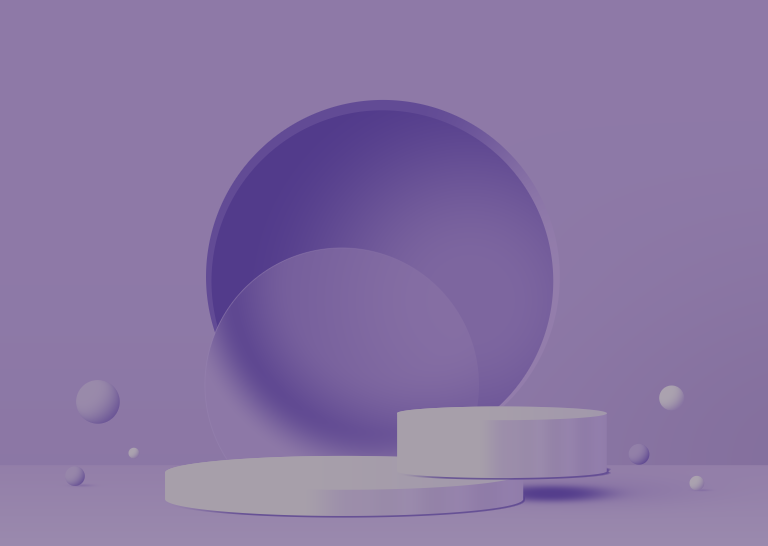
Give the GLSL for this background, as a Shadertoy shader.

```glsl
// Draws a violet studio stage: round wall niche, frosted disc, two podiums and small spheres.
#define HORIZON 0.148
#define NICHE vec3(-0.002, 0.493, 0.324)
#define NICHE_BACK vec3(-0.003, 0.485, 0.313)
#define GLASS vec3(-0.077, 0.295, 0.251)
#define LIGHT_SPOT vec2(0.157, 0.450)
#define DEEP vec3(0.320, 0.230, 0.545)
#define MID vec3(0.490, 0.400, 0.625)
#define LILAC vec3(0.555, 0.475, 0.655)
#define PALE vec3(0.655, 0.625, 0.668)

// Spheres: centre, radius, brightness
const vec4 SPHERES[6] = vec4[6](
    vec4(-0.524, 0.264, 0.0400, 0.38), vec4(-0.566, 0.128, 0.0180, 0.30),
    vec4(-0.458, 0.170, 0.0100, 0.95), vec4( 0.527, 0.271, 0.0230, 0.95),
    vec4( 0.467, 0.168, 0.0190, 0.15), vec4( 0.573, 0.115, 0.0135, 0.95));

float fill(float d) { return clamp(0.5 - d * iResolution.y, 0.0, 1.0); }

float circle(vec2 p, vec3 c) { return length(p - c.xy) - c.z; }

float ellipse(vec2 p, vec2 r) {
    p += 1e-5;
    float k = length(p / r);
    return k * (k - 1.0) / length(p / (r * r));
}

float box(vec2 p, vec2 halfSize) {
    vec2 q = abs(p) - halfSize;
    return length(max(q, 0.0)) + min(max(q.x, q.y), 0.0);
}

// Wall and floor
vec3 room(vec2 p) {
    vec3 wall = LILAC - 0.03 * smoothstep(0.1, 0.8, p.x) * smoothstep(0.8, 0.2, p.y);
    wall -= 0.008 * smoothstep(0.5, 0.15, p.y);
    vec3 ground = mix(vec3(0.605, 0.540, 0.680), vec3(0.575, 0.495, 0.660), p.y / HORIZON);
    return mix(wall, ground, fill(p.y - HORIZON));
}

vec3 nicheShade(vec2 p) {
    return mix(MID, DEEP, smoothstep(0.06, 0.43, length(p - LIGHT_SPOT)));
}

vec3 drawNiche(vec3 col, vec2 p) {
    vec2 dir = normalize(p - NICHE.xy + 1e-5);
    float lit = smoothstep(-0.2, 0.9, dot(dir, vec2(0.9, -0.4)));
    vec3 rim = mix(vec3(0.385, 0.295, 0.585), vec3(0.575, 0.490, 0.670), lit);
    col = mix(col, rim, fill(circle(p, NICHE)));
    return mix(col, nicheShade(p), fill(circle(p, NICHE_BACK)));
}

// Frosted disc blurs the niche edge behind it
vec3 drawGlass(vec3 col, vec2 p) {
    float d = circle(p, GLASS), edge = circle(p, NICHE_BACK);
    float blurred = 1.0 - smoothstep(-0.045, 0.055, edge);
    vec3 behind = mix(LILAC, nicheShade(p), blurred);
    float frost = 0.15 + 0.45 * smoothstep(0.0, 0.15, -edge);
    vec3 glass = mix(behind, vec3(0.540, 0.450, 0.650), frost);
    float above = step(HORIZON, p.y);
    col = mix(col, glass, fill(d) * above);
    float shine = smoothstep(0.25, -0.22, p.x - GLASS.x);
    float line = fill(abs(d) - 0.0008) * above;
    return mix(col, LILAC + 0.03, line * shine * 0.6);
}

// Cylinder seen from slightly above; r holds the radii of its cap
vec3 drawPodium(vec3 col, vec2 p, vec2 top, vec2 r, float height) {
    vec2 q = p - top;
    float cap = ellipse(q, r);
    float base = ellipse(q + vec2(0.0, height), r);
    float body = box(q + vec2(0.0, height * 0.5), vec2(r.x, height * 0.5));
    float across = q.x / r.x;
    col = mix(col, DEEP, fill(base - 0.003) * smoothstep(-1.0, -0.5, across) * 0.7);
    float turn = 0.5 * smoothstep(-0.25, 0.05, across) + 0.5 * smoothstep(0.0, 1.0, across);
    vec3 side = mix(PALE, LILAC + 0.01, turn);
    side += 0.008 * sin(across * 22.0) * smoothstep(0.0, 0.4, across);
    col = mix(col, side, fill(min(min(cap, base), body)));
    vec3 face = mix(PALE, vec3(0.625, 0.580, 0.670), smoothstep(-0.4, 0.9, across) * 0.6);
    return mix(col, face, fill(cap));
}

vec3 drawSphere(vec3 col, vec2 p, vec4 s) {
    vec2 q = (p - s.xy) / s.z;
    // Contact shadow for the spheres resting on the floor
    float grounded = step(s.y, HORIZON);
    float contact = exp(-dot((q - vec2(0.7, -0.95)) / vec2(1.1, 0.14), (q - vec2(0.7, -0.95)) / vec2(1.1, 0.14)));
    col = mix(col, MID, grounded * contact * 0.6);
    float depth = sqrt(max(1.0 - dot(q, q), 0.0));
    float lit = 0.5 + 0.5 * dot(vec3(q, depth), normalize(vec3(-0.6, 0.55, 0.6)));
    vec3 bright = mix(LILAC, PALE + 0.02, s.w);
    vec3 dark = mix(vec3(0.350, 0.260, 0.560), LILAC - 0.02, s.w);
    return mix(col, mix(dark, bright, smoothstep(0.1, 0.95, lit)), fill(circle(p, s.xyz)));
}

void mainImage(out vec4 fragColor, in vec2 fragCoord) {
    vec2 p = (fragCoord - vec2(0.5 * iResolution.x, 0.0)) / iResolution.y;
    vec3 col = drawGlass(drawNiche(room(p), p), p);

    // Soft floor shadow: dense core with a wide tail to the right
    vec2 core = (p - vec2(0.305, 0.096)) / vec2(0.105, 0.015);
    vec2 tail = (p - vec2(0.370, 0.100)) / vec2(0.190, 0.026);
    float floorMask = fill(p.y - HORIZON);
    col = mix(col, MID, 0.45 * exp(-dot(tail, tail)) * floorMask);
    col = mix(col, DEEP, 0.95 * exp(-pow(dot(core, core), 1.5)) * floorMask);

    col = drawPodium(col, p, vec2(-0.073, 0.134), vec2(0.328, 0.031), 0.048);
    col = drawPodium(col, p, vec2(0.216, 0.243), vec2(0.192, 0.0125), 0.106);
    for (int i = 0; i < 6; i++) col = drawSphere(col, p, SPHERES[i]);
    fragColor = vec4(col, 1.0);
}
```
